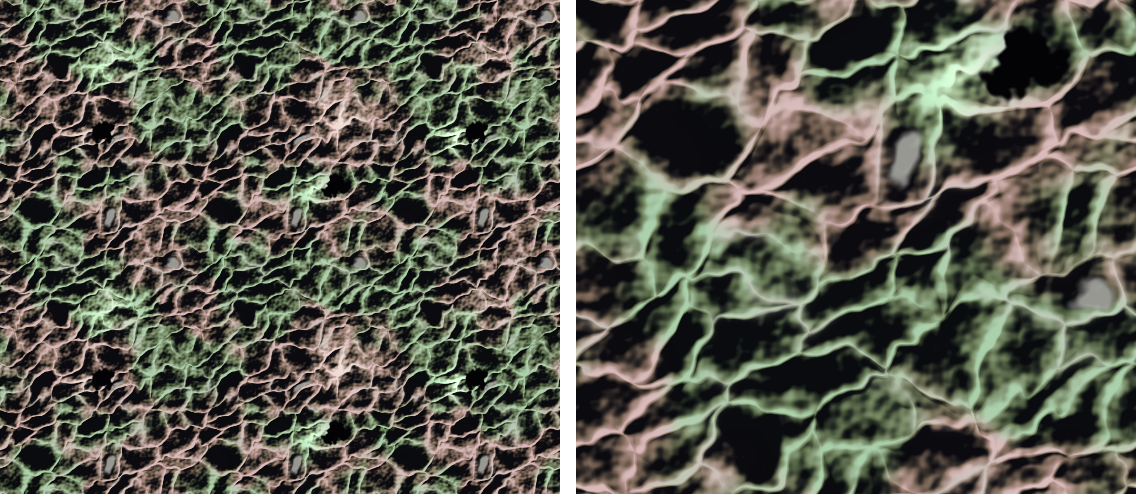
Left, the full canvas; right, a detail of the centre.
Write a Shadertoy shader that draws this texture.

```glsl
// Rugged mossy rock: veined ridges around dark hollows, tinted green and brown, tileable.

const vec2  REPEATS     = vec2(3.0, 2.0);    // base relief repeats across, down
const float CELL_ASPECT = 1.324;             // height over width of one repeat
const vec2  HOLLOWS     = vec2(7.0, 12.0);   // hollows per repeat
const vec2  GRAIN       = vec2(14.0, 19.0);  // coarsest grain per repeat
const float TILT        = 0.5;               // lean of the hollows, radians
const vec2  STRETCH     = vec2(0.75, 1.3);   // distance scale along, across the lean
const vec2  LIGHT_STEP  = vec2(-0.005, 0.005);
const float RIDGE_GAIN  = 1.4;
const float SLOPE_GAIN  = 1.6;
const float TONE_MEAN   = 0.60;
const float TONE_SPREAD = 0.48;
const float PIT_RADIUS  = 0.06;
const vec3  GREEN_TINT  = vec3(0.86, 1.05, 0.90);
const vec3  BROWN_TINT  = vec3(1.09, 0.94, 0.98);
const vec3  GLOW_COLOR  = vec3(0.78, 0.90, 0.80);
const vec3  PIT_COLOR   = vec3(0.01, 0.01, 0.02);
const vec3  RAMP[6] = vec3[6](
    vec3(0.04, 0.04, 0.06), vec3(0.19, 0.19, 0.17), vec3(0.34, 0.33, 0.27),
    vec3(0.48, 0.46, 0.38), vec3(0.62, 0.59, 0.54), vec3(0.78, 0.78, 0.75));
const float STOPS[6] = float[6](0.18, 0.42, 0.595, 0.77, 0.92, 0.99);

// Hash of a lattice point, wrapped to the period
vec2 hash2(vec2 cell, vec2 period, float seed) {
    vec2 c = mod(cell + 0.5, period) + seed * 17.3;
    vec3 q = fract(c.xyx * vec3(0.1031, 0.1030, 0.0973));
    q += dot(q, q.yzx + 33.33);
    return fract((q.xx + q.yz) * q.zy);
}

float cornerSlope(vec2 cell, vec2 corner, vec2 f, vec2 period, float seed) {
    float a = 6.2832 * hash2(cell + corner, period, seed).x;
    return dot(vec2(cos(a), sin(a)), f - corner);
}

// Periodic gradient noise
float gradientNoise(vec2 p, vec2 period, float seed) {
    vec2 i = floor(p), f = p - i;
    vec2 u = f * f * f * (f * (f * 6.0 - 15.0) + 10.0);
    float low  = mix(cornerSlope(i, vec2(0, 0), f, period, seed),
                     cornerSlope(i, vec2(1, 0), f, period, seed), u.x);
    float high = mix(cornerSlope(i, vec2(0, 1), f, period, seed),
                     cornerSlope(i, vec2(1, 1), f, period, seed), u.x);
    return mix(low, high, u.y);
}

// Noise that repeats once per unit of p
float unitNoise(vec2 p, vec2 freq, float seed) {
    return gradientNoise(p * freq, freq, seed);
}

float grain(vec2 p) {
    float sum = 0.0, amp = 0.5;
    vec2 freq = GRAIN;
    for (int i = 0; i < 3; i++) {
        sum += amp * unitNoise(p, freq, float(i) + 1.0);
        freq *= 2.0;
        amp *= 0.62;
    }
    return sum;
}

// Leaning cells: x = gap to the border, y = distance to the centre, z = cell id
vec3 hollows(vec2 p) {
    p += 0.06 * vec2(unitNoise(p, vec2(5, 7), 5.0), unitNoise(p, vec2(5, 7), 6.0));
    p += 0.02 * vec2(unitNoise(p, vec2(20, 27), 7.0), unitNoise(p, vec2(20, 27), 8.0));
    vec2 q = p * HOLLOWS, base = floor(q);
    vec2 unit = vec2(1.0, CELL_ASPECT) * HOLLOWS.x * 1.14 / HOLLOWS;
    float c = cos(TILT), s = sin(TILT), nearest = 9.0, second = 9.0, id = 0.0;
    for (int y = -2; y <= 2; y++)
    for (int x = -2; x <= 2; x++) {
        vec2 cell = base + vec2(x, y);
        vec2 h = hash2(cell, HOLLOWS, 9.0);
        vec2 d = (cell + 0.05 + 0.9 * h - q) * unit;
        float dist = length(vec2(c * d.x + s * d.y, c * d.y - s * d.x) * STRETCH);
        second = min(second, max(nearest, dist));
        if (dist < nearest) { nearest = dist; id = hash2(cell, HOLLOWS, 10.0).x; }
    }
    return vec3(second - nearest, nearest, id);
}

float relief(vec2 p, vec3 cell) {
    return exp(-3.0 * cell.x) + grain(p);
}

// Distance that wraps over the whole canvas width and one repeat of height
float wrappedDistance(vec2 p, vec2 center) {
    vec2 d = p - center;
    d -= vec2(REPEATS.x, 1.0) * round(d / vec2(REPEATS.x, 1.0));
    return length(d * vec2(1.0, CELL_ASPECT));
}

void mainImage(out vec4 fragColor, in vec2 fragCoord) {
    vec2 p = fragCoord / iResolution.xy * REPEATS;

    // Relief lit from the upper left
    vec3 cell = hollows(p);
    vec2 lit = p + LIGHT_STEP;
    float height = relief(p, cell);
    float tone = RIDGE_GAIN * height + SLOPE_GAIN * (height - relief(lit, hollows(lit)));
    tone += 0.5 * unitNoise(p, vec2(3, 4), 11.0);
    tone -= 0.5 * step(cell.z, 0.15) * smoothstep(0.0, 0.4, cell.x);

    // One pit with two glows per column, staggered
    float pit = 0.0, glow = 0.0, rough = 0.12 * grain(p);
    for (float i = 0.0; i < REPEATS.x; i++) {
        float odd = mod(i, 2.0);
        vec2 center = vec2(i + 0.55 + 0.25 * odd, 0.47 - 0.22 * odd);
        float edge = wrappedDistance(p, center) + rough;
        pit = max(pit, 1.0 - smoothstep(PIT_RADIUS - 0.012, PIT_RADIUS + 0.012, edge));
        float side = wrappedDistance(p, center + vec2(-0.12, -0.02)) / 0.09;
        float above = wrappedDistance(p, center + vec2(0.03, 0.27)) / 0.14;
        glow += (0.4 + 0.3 * i) * exp(-side * side) + (0.7 - 0.2 * i) * exp(-above * above);
    }
    tone += 0.5 * glow;

    // Equalise the tone, then colour it along the ramp
    float level = 1.0 / (1.0 + exp(-1.7 * (tone - TONE_MEAN) / TONE_SPREAD));
    vec3 color = RAMP[0];
    for (int i = 1; i < 6; i++)
        color = mix(color, RAMP[i], clamp((level - STOPS[i - 1]) / (STOPS[i] - STOPS[i - 1]), 0.0, 1.0));

    // Green and brown patches that differ between columns
    float patches = gradientNoise(p * vec2(2, 3), vec2(2.0 * REPEATS.x, 3.0), 12.0)
                  + 0.5 * unitNoise(p, vec2(7, 9), 13.0) + 0.2 * glow;
    color *= mix(BROWN_TINT, GREEN_TINT, smoothstep(-0.15, 0.2, patches));

    // Pale veins, pale stones, glows and pits
    float vein = exp(-16.0 * cell.x) * smoothstep(0.0, 0.4, unitNoise(p, vec2(5, 6), 14.0) + 0.3 * glow);
    float stone = step(0.965, cell.z) * (1.0 - smoothstep(0.12, 0.34, cell.y + 0.3 * grain(p)));
    color = mix(color, RAMP[5], max(0.8 * vein, 0.75 * stone));
    color += 0.3 * glow * level * level * GLOW_COLOR;
    color = mix(color, PIT_COLOR, pit);
    fragColor = vec4(clamp(color, 0.0, 1.0), 1.0);
}
```
